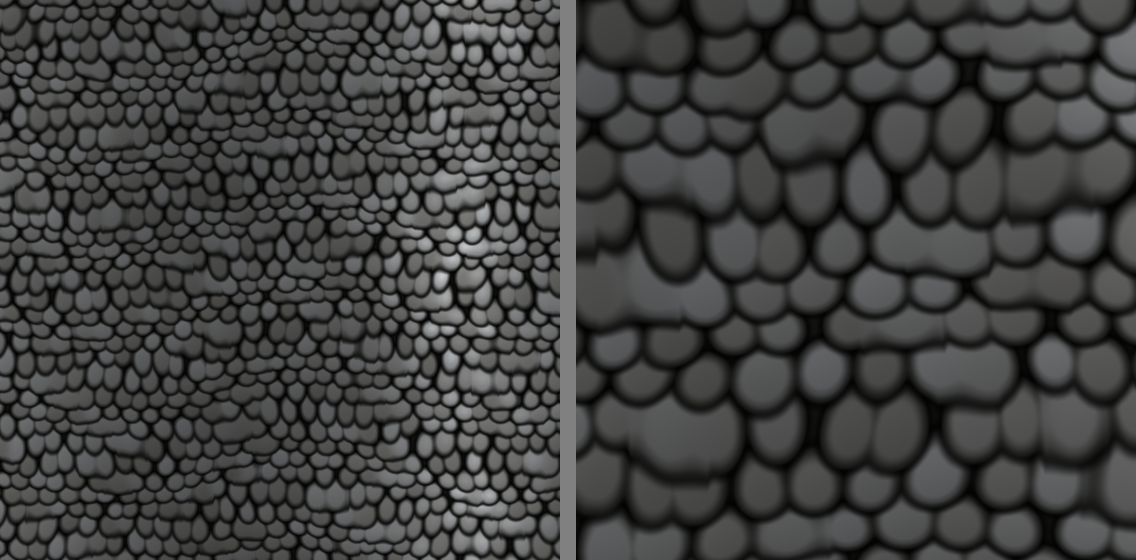
Left, the full canvas; right, a detail of the centre.
This texture is drawn by a WebGL 1 fragment shader. Its source:

```glsl
precision highp float;
// Dark grey reptile scales: overlapping rounded rows, some fused, with a soft vertical sheen.

uniform vec2 u_resolution;

const float COLUMNS = 29.0;
const float ROWS = 34.0;
const float TAU = 6.2831853;
const vec3 CREVICE = vec3(0.075, 0.075, 0.070);
const vec3 COOL = vec3(0.985, 1.0, 1.015);
const vec3 WARM = vec3(1.01, 1.005, 0.985);

float hash(vec2 cell, float seed) {
  vec3 h = fract(vec3(cell, seed + 3.7) * vec3(0.1031, 0.1137, 0.0973));
  h += dot(h, h.yzx + 33.33);
  return fract((h.x + h.y) * h.z);
}

// Layered sines: slow irregular variation in about -1..1.
float waves(vec2 p) {
  float a = sin(p.x + 1.7 * sin(p.y * 0.8 + 0.6));
  float b = sin(p.y * 1.3 - p.x * 0.6 + 2.1);
  float c = sin(p.x * 2.3 + p.y * 1.9 + 4.0);
  return a * 0.45 + b * 0.35 + c * 0.2;
}

// Distance to one row of scales, softly joined.
// Returns distance, blended tone, and the position inside the scale.
vec4 scaleRow(vec2 p, float row) {
  float patchWave = sin(p.x * 0.85 + hash(vec2(row, 1.0), 1.0) * TAU)
                  + 0.6 * sin(p.x * 1.9 + row * 2.4);
  float joint = mix(3.8, 26.0, smoothstep(-1.0, -0.25, patchWave));
  p.x += 0.5 * mod(row, 2.0) + 0.25 * hash(vec2(row, 2.0), 2.0);
  float column = floor(p.x);
  float total = 0.0;
  vec3 blend = vec3(0.0);
  for (int i = -2; i <= 2; i++) {
    vec2 cell = vec2(column + float(i), row);
    vec2 jitter = vec2(hash(cell, 3.0), hash(cell, 4.0)) - 0.5;
    vec2 local = p - vec2(cell.x + 0.5, 0.0) - jitter * vec2(0.32, 0.22);
    float radius = mix(0.46, 0.57, hash(cell, 5.0));
    float squash = local.y > 0.0 ? 0.78 : 0.93;
    float d = length(local * vec2(1.0, squash)) - radius;
    float weight = exp(-joint * d);
    total += weight;
    blend += weight * vec3(hash(cell, 6.0), local);
  }
  return vec4(-log(total) / joint, blend / total);
}

// Broad sheen across the skin, strongest in a band on the right.
float sheenBand(vec2 uv) {
  float offset = (uv.x - 0.83 - 0.02 * sin(uv.y * 9.0)) / 0.11;
  return exp(-offset * offset) * (0.8 + 0.35 * waves(uv * vec2(4.0, 11.0)));
}

float ambientLight(vec2 uv) {
  return 0.91 - 0.11 * cos(TAU * (uv.x - 0.36))
       + 0.06 * waves(uv * vec2(9.0, 13.0));
}

vec3 shadeScale(vec4 scale, float light, float sheen) {
  float depth = -scale.x;
  vec2 local = scale.zw;
  float dome = smoothstep(-0.02, 0.23, depth);
  float tone = 0.385 * light * mix(0.87, 1.13, scale.y);
  tone *= 1.0 + 0.16 * local.y - 0.08 * local.x + 0.25 * sheen;
  // Glossy spot and faint lower rim.
  vec2 spot = local - vec2(0.04, 0.08);
  tone += 0.22 * sheen * scale.y * exp(-8.0 * dot(spot, spot));
  float rim = smoothstep(0.03, 0.09, depth) * smoothstep(0.17, 0.09, depth);
  tone += 0.07 * rim * smoothstep(0.1, 0.4, -local.y) * scale.y;
  vec3 tint = mix(WARM, COOL, scale.y);
  return mix(CREVICE, tint * tone, dome);
}

void main() {
  vec2 uv = gl_FragCoord.xy / u_resolution.y;
  vec2 grid = uv * vec2(COLUMNS, ROWS);

  // Uneven rows: gentle wobble and local squeezing.
  grid.y += 0.22 * waves(grid * vec2(0.7, 0.25))
          + 0.24 * sin(grid.y * 1.25 + 2.0 * sin(grid.x * 0.3));
  grid.x += 0.18 * waves(grid.yx * vec2(0.8, 0.4));

  float light = ambientLight(uv);
  float sheen = sheenBand(uv);
  float softness = max(0.035, 0.8 * COLUMNS / u_resolution.y);
  float baseRow = floor(grid.y);
  vec3 color = CREVICE;

  // Paint from low to high: each row shades and overlaps the one below.
  for (int j = -1; j <= 2; j++) {
    float row = baseRow + float(j);
    vec2 p = vec2(grid.x, (grid.y - row) * COLUMNS / ROWS);
    vec4 scale = scaleRow(p, row);
    color *= mix(0.28, 1.0, smoothstep(0.0, 0.15, scale.x));
    float cover = 1.0 - smoothstep(-softness, softness, scale.x);
    color = mix(color, shadeScale(scale, light, sheen), cover);
  }
  gl_FragColor = vec4(color, 1.0);
}
```
